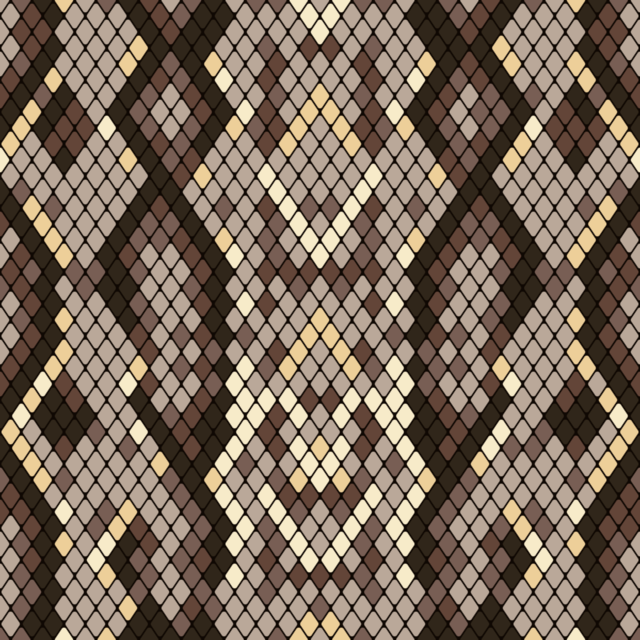
Give the GLSL for this pattern, as a Shadertoy shader.

```glsl
// Snakeskin: rounded diamond scales on a staggered lattice, 30 across and 40 half-rows down.
// Each scale takes one flat tone from mirrored zones: a pale spine with chevrons,
// dark troughs holding diamond medallions, and zigzag pale side bands.

const float COLUMNS = 30.0;
const float ROW_PAIRS = 20.0;
const float GAP = 0.037;          // half line width, in columns
const float CORNER = 0.13;        // corner radius, in columns
const float SPINE_WIDTH = 4.2;    // zone edges, in columns from the axis
const float BAND_INNER = 10.0;
const float BAND_OUTER = 12.2;
const float COLLAR_ROW = 25.5;
const float ASYMMETRY = 0.10;     // share of scales not mirrored

const vec3 LINE = vec3(0.06, 0.03, 0.01);
const vec3 DARK = vec3(0.19, 0.15, 0.10);
const vec3 UMBER = vec3(0.39, 0.27, 0.22);
const vec3 TAUPE = vec3(0.47, 0.37, 0.33);
const vec3 STONE = vec3(0.73, 0.66, 0.60);
const vec3 CREAM = vec3(0.97, 0.92, 0.79);
const vec3 GOLD = vec3(0.93, 0.81, 0.60);

// Spine marks: row, bar half width, rows of V above, rows of chevron below
const vec4 BARS[5] = vec4[5](
    vec4(3, 0.6, 3, 3), vec4(17, 2.6, 5, 3), vec4(25, 0.6, -1, 2),
    vec4(31, 1.6, 2, -1), vec4(36, 1.1, 4, 1));

// Medallions: column, top row, bottom row, radius
const vec4 MEDALLIONS[7] = vec4[7](
    vec4(7.0, -2, 0, 1.7), vec4(6.9, 7, 7, 2.2), vec4(6.9, 16, 25, 1.9),
    vec4(7.0, 32, 37, 1.7), vec4(15.2, 0, 3, 2.2), vec4(15.2, 15, 21, 1.9),
    vec4(15.2, 32, 38, 1.9));

float hash(vec2 p) {
    return fract(sin(dot(p, vec2(127.1, 311.7))) * 43758.5453);
}

// Bump whose sides follow the lattice diagonals
float tent(float row, float peak, float height) {
    return max(0.0, height - 0.5 * abs(row - peak));
}

// Signed distance to a rhombus with the given half axes
float rhombus(vec2 p, vec2 axes) {
    p = abs(p);
    vec2 side = vec2(-axes.x, axes.y);
    vec2 q = p - vec2(axes.x, 0.0);
    float h = clamp(dot(q, side) / dot(side, side), 0.0, 1.0);
    return length(q - side * h) * sign(p.x * axes.y + p.y * axes.x - axes.x * axes.y);
}

vec3 spineTone(float d, float row, float edge, float rnd, float pick) {
    vec3 tone = STONE;
    vec3 bright = pick < 0.58 ? CREAM : GOLD;
    if (abs(d - 2.25) < 0.3 && rnd < 0.68) tone = pick < 0.5 ? UMBER : TAUPE;
    else if (rnd > 0.91) tone = TAUPE;
    if (edge - d < 0.8 && rnd < 0.55) tone = bright;
    if (abs(row - COLLAR_ROW) < 0.6 && d > 0.9 && abs(d - 2.0) > 0.1) tone = CREAM;
    for (int i = 0; i < 5; i++) {
        vec4 bar = BARS[i];
        float above = bar.x - 1.0 - row;
        float below = row - bar.x - 3.0;
        float apexV = 0.5 * mod(bar.x - 1.0, 2.0);
        float apexChevron = 0.5 * mod(bar.x + 3.0, 2.0);
        if (above >= 0.0 && above <= bar.z && abs(d - apexV - 0.5 * above) < 0.3) tone = CREAM;
        if (below >= 0.0 && below <= bar.w && abs(d - apexChevron - 0.5 * below) < 0.3) tone = GOLD;
        if (abs(row - bar.x) < 0.5 && d < bar.y) tone = UMBER;
    }
    return tone;
}

vec3 bandTone(float d, float row, float inner, float outer, float rnd, float pick) {
    float core = min(abs(d - 12.0) + 0.5 * abs(row - 8.6),
                     abs(d - 11.8) + 0.5 * abs(row - 25.5));
    if (core < 1.5) return rnd < 0.55 ? DARK : UMBER;
    if (outer - d < 0.6 && rnd < 0.72) return pick < 0.75 ? GOLD : CREAM;
    if (d - inner < 0.6 && rnd < 0.30) return pick < 0.6 ? GOLD : CREAM;
    return rnd > 0.92 ? TAUPE : STONE;
}

vec3 troughTone(float d, float row, float rnd, float pick) {
    vec3 tone = DARK;
    for (int i = 0; i < 7; i++) {
        vec4 m = MEDALLIONS[i];
        float tilt = 0.07 * (0.5 * (m.y + m.z) - row);
        float reach = abs(d - m.x - tilt) + 0.5 * max(0.0, max(m.y - row, row - m.z));
        if (reach < m.w) tone = pick < 0.45 ? UMBER : TAUPE;
        if (reach < 0.5 * m.w && rnd < 0.85) tone = STONE;
    }
    return tone;
}

vec3 scaleTone(vec2 cell) {
    float side = cell.x - 0.5 * COLUMNS;
    float d = abs(side), row = 2.0 * cell.y;
    vec2 seed = vec2(hash(vec2(side, row)) < ASYMMETRY ? side : d, row);
    float rnd = hash(seed + 3.7), pick = hash(seed + 19.3);
    float spine = SPINE_WIDTH + tent(row, 3.5, 1.4) + tent(row, 11.8, 2.0)
                + tent(row, 30.0, 1.0) + tent(row, 38.0, 1.3);
    float inner = BAND_INNER - tent(row, 2.5, 1.8) - tent(row, 11.5, 2.2)
                - tent(row, 22.5, 2.0) - tent(row, 29.0, 2.6) - tent(row, 38.5, 1.3);
    float outer = BAND_OUTER + tent(row, 10.0, 2.9) + tent(row, 27.0, 2.4);
    if (d < spine) return spineTone(d, row, spine, rnd, pick);
    if (d > inner && d < outer) return bandTone(d, row, inner, outer, rnd, pick);
    return troughTone(d, row, rnd, pick);
}

void mainImage(out vec4 fragColor, in vec2 fragCoord) {
    vec2 uv = fragCoord / iResolution.xy;
    vec2 grid = vec2(uv.x, 1.0 - uv.y) * vec2(COLUMNS, ROW_PAIRS);

    // Nearest centre of the two interleaved lattices
    vec2 cellA = floor(grid + 0.5), cellB = floor(grid) + 0.5;
    vec2 offA = abs(grid - cellA), offB = abs(grid - cellB);
    vec2 cell = offA.x + offA.y < offB.x + offB.y ? cellA : cellB;

    // Rounded scale, measured in columns
    vec2 axes = vec2(0.5, 0.5 * COLUMNS / ROW_PAIRS);
    float apothem = axes.x * axes.y / length(axes);
    vec2 p = (grid - cell) * vec2(1.0, COLUMNS / ROW_PAIRS);
    float dist = rhombus(p, axes * (1.0 - (GAP + CORNER) / apothem)) - CORNER;
    float blur = COLUMNS / iResolution.x;
    fragColor = vec4(mix(scaleTone(cell), LINE, smoothstep(-blur, blur, dist)), 1.0);
}
```
